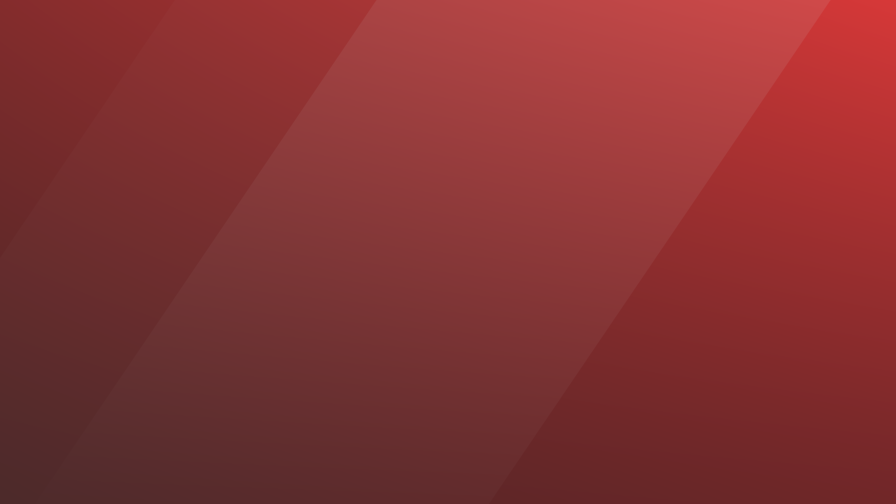
Give the GLSL for this background, as a Shadertoy shader.

```glsl
// Red backdrop crossed by slanted translucent sheets.
// Four corner colours are blended across the canvas, then each
// sheet lightens the span between two parallel slanted edges.

#define SLANT 0.678        // horizontal shift of an edge per unit of height
#define EDGE_FAINT -0.331  // where each edge meets the bottom, in heights
#define EDGE_LEFT 0.069
#define EDGE_RIGHT 0.970
#define FAINT_LIFT 0.025
#define SHEET_LOW 0.03     // opacity of the main sheet at bottom and top
#define SHEET_HIGH 0.12
#define RISE_POWER 1.15    // above 1 keeps the lower half darker

const vec3 BOTTOM_LEFT  = vec3(0.286, 0.147, 0.149);
const vec3 BOTTOM_RIGHT = vec3(0.443, 0.152, 0.158);
const vec3 TOP_LEFT     = vec3(0.518, 0.173, 0.174);
const vec3 TOP_RIGHT    = vec3(0.843, 0.220, 0.220);
const vec3 SHEET_TINT   = vec3(0.8);

// Blend of the four corners
vec3 backdrop(vec2 uv) {
    vec3 low = mix(BOTTOM_LEFT, BOTTOM_RIGHT, uv.x);
    vec3 high = mix(TOP_LEFT, TOP_RIGHT, uv.x);
    return mix(low, high, pow(uv.y, RISE_POWER));
}

// Smooth coverage to the right of a slanted edge
float rightOf(float across, float edge) {
    float softness = 0.75 * sqrt(1.0 + SLANT * SLANT) / iResolution.y;
    return smoothstep(-softness, softness, across - edge);
}

void mainImage(out vec4 fragColor, in vec2 fragCoord) {
    vec2 uv = fragCoord / iResolution.xy;
    float aspect = iResolution.x / iResolution.y;
    float across = uv.x * aspect - SLANT * uv.y;

    vec3 color = backdrop(uv);

    // Sheets
    float leftEdge = rightOf(across, EDGE_LEFT);
    float faintSheet = rightOf(across, EDGE_FAINT) - leftEdge;
    float mainSheet = leftEdge - rightOf(across, EDGE_RIGHT);
    color = mix(color, SHEET_TINT, FAINT_LIFT * faintSheet);
    color = mix(color, SHEET_TINT, mix(SHEET_LOW, SHEET_HIGH, uv.y) * mainSheet);

    fragColor = vec4(color, 1.0);
}
```
